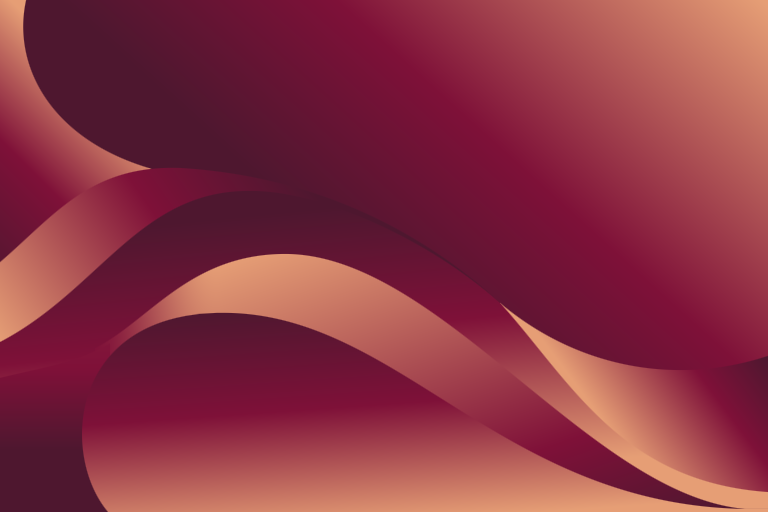
This background is drawn by a Shadertoy shader. Its source:

```glsl
// Layered satin waves in plum, crimson and peach gradients.

const vec3 PLUM = vec3(0.305, 0.092, 0.185);
const vec3 CRIMSON = vec3(0.495, 0.065, 0.22);
const vec3 PEACH = vec3(0.90, 0.62, 0.46);

vec2 bezier(vec2 a, vec2 b, vec2 c, vec2 d, float t) {
    float s = 1.0 - t;
    return s * s * s * a + 3.0 * s * t * (s * b + t * c) + t * t * t * d;
}

// Height of a cubic curve at x; x must grow along the curve.
float curveAt(float x, vec2 a, vec2 b, vec2 c, vec2 d) {
    float t = 0.5;
    float stride = 0.25;
    for (int i = 0; i < 18; i++) {
        t += bezier(a, b, c, d, t).x < x ? stride : -stride;
        stride *= 0.5;
    }
    return bezier(a, b, c, d, t).y;
}

// Smooth coverage, one pixel wide, of the side where d is positive.
float cover(float d) {
    return clamp(0.5 + d / max(fwidth(d), 1e-5), 0.0, 1.0);
}

// Three-colour gradient; stops hold the plum, crimson and peach positions.
vec3 satin(vec2 p, vec2 axis, vec3 stops) {
    float s = dot(p, axis) - stops.y;
    float light = clamp(s / (stops.z - stops.y), 0.0, 1.0);
    float dark = clamp(s / (stops.x - stops.y), 0.0, 1.0);
    return mix(mix(CRIMSON, PEACH, light), PLUM, dark);
}

void mainImage(out vec4 fragColor, in vec2 fragCoord) {
    vec2 p = fragCoord / iResolution.xy * vec2(1.5, 1.0);

    // Backdrop, seen at the far left and lower right
    vec3 leftBack = satin(p, vec2(1.0), vec3(0.414, 0.727, 1.02));
    vec3 rightBack = satin(p, vec2(0.8, 0.6), vec3(1.381, 1.254, 1.049));
    vec3 col = p.x < 0.6 ? leftBack : rightBack;

    // Large upper swell
    float swellSide = curveAt(p.y, vec2(0.670, 0.297), vec2(0.727, 0.098),
                              vec2(0.873, 0.023), vec2(1.0, 0.051));
    float swellBase = curveAt(p.x, vec2(0.977, 0.408), vec2(1.133, 0.277),
                              vec2(1.328, 0.248), vec2(1.5, 0.305));
    float sideCover = cover(p.x - swellSide);
    float baseCover = cover(p.y - swellBase);
    vec3 swell = satin(p, vec2(0.67, 0.74), vec3(0.818, 1.179, 1.736));
    col = mix(col, swell, p.x < 0.297 ? sideCover : baseCover);

    // Upper band, then the broad wave that shares its falling tail
    float bandRise = curveAt(p.x, vec2(0.0, 0.488), vec2(0.107, 0.580),
                             vec2(0.176, 0.678), vec2(0.352, 0.672));
    float bandFall = curveAt(p.x, vec2(0.352, 0.672), vec2(0.586, 0.658),
                             vec2(0.801, 0.570), vec2(0.977, 0.408));
    float bandCover = cover((p.x < 0.352 ? bandRise : bandFall) - p.y);
    vec3 band = satin(p, vec2(1.0, 0.7), vec3(1.052, 0.71, 0.231));
    col = mix(col, band, bandCover * step(p.x, 0.977));

    float waveRise = curveAt(p.x, vec2(0.0, 0.332), vec2(0.195, 0.434),
                             vec2(0.273, 0.629), vec2(0.488, 0.627));
    float waveFall = curveAt(p.x, vec2(0.488, 0.627), vec2(0.625, 0.629),
                             vec2(0.840, 0.531), vec2(0.977, 0.408));
    float waveTail = curveAt(p.x, vec2(0.977, 0.408), vec2(1.113, 0.258),
                             vec2(1.211, 0.059), vec2(1.5, 0.039));
    float waveTop = p.x < 0.488 ? waveRise : (p.x < 0.977 ? waveFall : waveTail);
    vec3 wave = satin(p, vec2(-0.1, 1.0), vec3(0.531, 0.287, -0.016));
    col = mix(col, wave, cover(waveTop - p.y));

    // Bright ribbon, fading to crimson at its left tip
    float ribbonRise = curveAt(p.x, vec2(0.186, 0.320), vec2(0.293, 0.375),
                               vec2(0.371, 0.504), vec2(0.557, 0.504));
    float ribbonFall = curveAt(p.x, vec2(0.557, 0.504), vec2(0.859, 0.504),
                               vec2(1.152, 0.033), vec2(1.455, 0.006));
    float ribbonCover = cover((p.x < 0.557 ? ribbonRise : ribbonFall) - p.y);
    vec3 ribbon = satin(p, vec2(-0.35, 1.0), vec3(-0.504, -0.25, 0.336));
    ribbon = mix(CRIMSON, ribbon, smoothstep(0.17, 0.43, p.x));
    col = mix(col, ribbon, ribbonCover * step(0.186, p.x));

    // Dark lower left fold
    float foldTop = curveAt(p.x, vec2(0.0, 0.262), vec2(0.078, 0.281),
                            vec2(0.156, 0.293), vec2(0.215, 0.330));
    vec3 fold = satin(p, vec2(0.0, 1.0), vec3(0.121, 0.277, 2.0));
    col = mix(col, fold, cover(foldTop - p.y) * step(p.x, 0.215));

    // Front dome
    float domeSide = curveAt(p.y, vec2(0.0, 0.211), vec2(0.111, 0.117),
                             vec2(0.389, 0.133), vec2(0.389, 0.436));
    float domeTop = curveAt(p.x, vec2(0.436, 0.389), vec2(0.781, 0.389),
                            vec2(0.977, 0.014), vec2(1.455, 0.006));
    float domeLeft = min(cover(p.x - domeSide), cover(0.389 - p.y));
    float domeRight = cover(domeTop - p.y);
    vec3 dome = satin(p, vec2(-0.07, 1.0), vec3(0.365, 0.158, -0.074));
    col = mix(col, dome, p.x < 0.436 ? domeLeft : domeRight);

    fragColor = vec4(col, 1.0);
}
```
